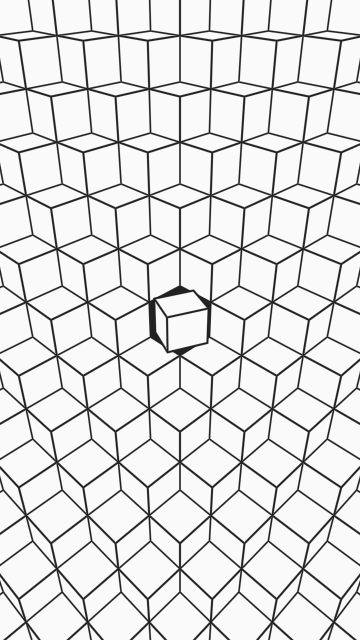
Reproduce this pattern procedurally as a Shadertoy shader.

```glsl
#define SPACING 0.0962
#define FOCAL 0.866
#define LINE_NEAR 0.00160
#define LINE_FAR 0.00130
#define PAPER vec3(0.98)
#define INK vec3(0.13)
#define AXIS_LEFT vec3(-0.32, 0.445, -0.82)
#define AXIS_RIGHT vec3(0.93, 0.205, -0.27)
#define AXIS_DOWN vec3(0.0, -0.80, -0.56)
#define CUBE_SHIFT vec2(0.0013, -0.0013)

const float LEVEL = SPACING / sqrt(6.0);   // depth between vertex layers
const float EDGE = SPACING / sqrt(2.0);    // cube edge length

vec2 project(vec3 v) {
    return v.xy * FOCAL / (FOCAL - v.z);
}

float segment(vec2 p, vec2 a, vec2 b) {
    vec2 d = b - a;
    return length(p - a - d * clamp(dot(p - a, d) / dot(d, d), 0.0, 1.0));
}

float outside(vec2 p, vec2 a, vec2 b) {
    vec2 e = normalize(b - a);
    return dot(p - a, vec2(e.y, -e.x));
}

// One face: x is the signed fill distance, y the distance to its outline
vec2 face(vec2 p, vec3 corner, vec3 u, vec3 v) {
    vec2 a = project(corner), b = project(corner + u);
    vec2 c = project(corner + u + v), d = project(corner + v);
    float fill = max(max(outside(p, a, b), outside(p, b, c)),
                     max(outside(p, c, d), outside(p, d, a)));
    float outline = min(min(segment(p, a, b), segment(p, b, c)),
                        min(segment(p, c, d), segment(p, d, a)));
    return vec2(fill, outline);
}

// The three visible faces of a cube around its near corner
vec2 cube(vec2 p, vec2 shift, vec3 left, vec3 right, vec3 down) {
    left *= EDGE;
    right *= EDGE;
    down *= EDGE;
    vec3 corner = vec3(shift, -0.5 * LEVEL) - 0.5 * (left + right + down);
    vec2 top = face(p, corner, right, left);
    vec2 side = face(p, corner, left, down);
    vec2 front = face(p, corner, down, right);
    return min(top, min(side, front));
}

float coverage(float d, float px) {
    return 1.0 - smoothstep(-0.75 * px, 0.75 * px, d);
}

// Signed distance to the edges of the stacked cubes
float stackedEdges(vec2 p) {
    float radius = SPACING / sqrt(3.0);
    float rowHeight = SPACING * sqrt(0.75);
    vec2 q = p + vec2(0.0, radius);
    float row = q.y / rowHeight;
    vec2 base = round(vec2(q.x / SPACING - 0.5 * row, row));
    float d = 1.0;
    for (int j = -1; j <= 1; j++)
    for (int i = -1; i <= 1; i++) {
        vec2 id = base + vec2(i, j);
        vec2 node = vec2((id.x + 0.5 * id.y) * SPACING, id.y * rowHeight - radius);
        for (int k = 0; k < 3; k++) {
            float angle = radians(90.0 + 120.0 * float(k));
            vec2 arm = radius * vec2(cos(angle), sin(angle));
            vec2 peak = project(vec3(node + arm, LEVEL));
            vec2 valley = project(vec3(node - arm, -LEVEL));
            d = min(d, segment(p, node, peak) - LINE_NEAR);
            d = min(d, segment(p, node, valley) - LINE_FAR);
        }
    }
    return d;
}

void mainImage(out vec4 fragColor, in vec2 fragCoord) {
    float px = 1.0 / iResolution.y;
    vec2 p = (fragCoord - 0.5 * iResolution.xy) * px;

    vec3 color = mix(PAPER, INK, coverage(stackedEdges(p), px));

    // Dark hollow where the middle cube was
    vec2 hollow = cube(p, vec2(0.0),
        vec3(-sqrt(0.5), sqrt(1.0 / 6.0), -sqrt(1.0 / 3.0)),
        vec3(sqrt(0.5), sqrt(1.0 / 6.0), -sqrt(1.0 / 3.0)),
        vec3(0.0, -sqrt(2.0 / 3.0), -sqrt(1.0 / 3.0)));
    color = mix(color, INK, coverage(hollow.x, px));

    // Turned cube inside it
    vec2 turned = cube(p, CUBE_SHIFT, AXIS_LEFT, AXIS_RIGHT, AXIS_DOWN);
    color = mix(color, PAPER, coverage(turned.x, px));
    color = mix(color, INK, coverage(turned.y - LINE_NEAR, px));

    fragColor = vec4(color, 1.0);
}
```
